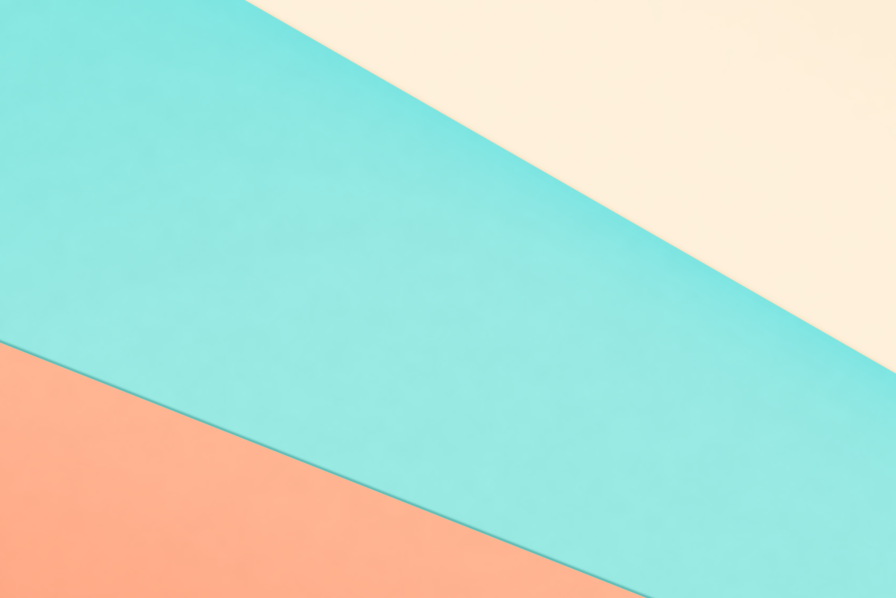
This background is drawn by a Shadertoy shader. Its source:

```glsl
// Three overlapping sheets of pastel paper: cream, aqua and coral, cut on diagonals.

const vec3 AQUA_DEEP  = vec3(0.535, 0.905, 0.880);
const vec3 AQUA_LIGHT = vec3(0.600, 0.914, 0.890);
const vec3 AQUA_SHADE = vec3(0.470, 0.895, 0.885);
const vec3 CREAM      = vec3(0.996, 0.943, 0.858);
const vec3 CREAM_DIM  = vec3(0.990, 0.930, 0.840);
const vec3 CREAM_RIM  = vec3(0.930, 0.860, 0.730);
const vec3 CORAL      = vec3(1.000, 0.705, 0.570);
const vec3 CORAL_DEEP = vec3(1.000, 0.665, 0.530);
const vec3 CUT_SHADOW = vec3(0.350, 0.710, 0.680);

float hash(vec2 p) {
    return fract(sin(dot(p, vec2(127.1, 311.7))) * 43758.5453);
}

float valueNoise(vec2 p) {
    vec2 cell = floor(p);
    vec2 f = fract(p);
    f = f * f * (3.0 - 2.0 * f);
    float low = mix(hash(cell), hash(cell + vec2(1.0, 0.0)), f.x);
    float high = mix(hash(cell + vec2(0.0, 1.0)), hash(cell + vec2(1.0)), f.x);
    return mix(low, high, f.y);
}

// Paper fibre: three octaves centred on zero.
float paperGrain(vec2 p) {
    float sum = 0.0;
    float weight = 0.5;
    float scale = 32.0;
    for (int i = 0; i < 3; i++) {
        sum += weight * (valueNoise(p * scale) - 0.5);
        weight *= 0.65;
        scale *= 2.1;
    }
    return sum;
}

// Signed distance to the line a-b, positive on its left.
float lineDistance(vec2 p, vec2 a, vec2 b) {
    vec2 along = normalize(b - a);
    return dot(p - a, vec2(-along.y, along.x));
}

float coverage(float dist, float softness) {
    return smoothstep(-softness, softness, dist);
}

void mainImage(out vec4 fragColor, in vec2 fragCoord) {
    vec2 uv = fragCoord / iResolution.xy;
    vec2 aspect = vec2(iResolution.x / iResolution.y, 1.0);
    vec2 p = uv * aspect;
    float softness = max(0.9 / iResolution.y, 0.0015);

    float creamDist = lineDistance(p, vec2(0.273, 1.0) * aspect, vec2(1.0, 0.375) * aspect);
    float coralDist = -lineDistance(p, vec2(0.0, 0.428) * aspect, vec2(0.723, 0.0) * aspect);

    // Aqua sheet, with a soft shade below the cream edge
    float lightness = smoothstep(0.0, 0.75, 0.45 * uv.x + 1.0 - uv.y);
    vec3 color = mix(AQUA_DEEP, AQUA_LIGHT, lightness);
    float shade = exp(-max(-creamDist, 0.0) / 0.075);
    color = mix(color, AQUA_SHADE, 0.85 * shade);

    // Thin shadow along the coral cut
    float cut = exp(-pow((coralDist + 0.001) / 0.003, 2.0));
    color = mix(color, CUT_SHADOW, 0.85 * cut);

    // Coral sheet, deeper toward the lower left
    float depth = smoothstep(0.0, 0.4, coralDist);
    color = mix(color, mix(CORAL, CORAL_DEEP, depth), coverage(coralDist - 0.001, softness));

    // Cream sheet with a tan rim
    vec3 cream = mix(CREAM, CREAM_DIM, smoothstep(0.2, 0.65, creamDist));
    cream = mix(cream, CREAM_RIM, 0.75 * exp(-max(creamDist, 0.0) / 0.003));
    float creamMask = coverage(creamDist, softness);
    color = mix(color, cream, creamMask);

    // Grain is faintest on the cream sheet
    color += paperGrain(p) * mix(0.016, 0.004, creamMask);
    fragColor = vec4(clamp(color, 0.0, 1.0), 1.0);
}
```
